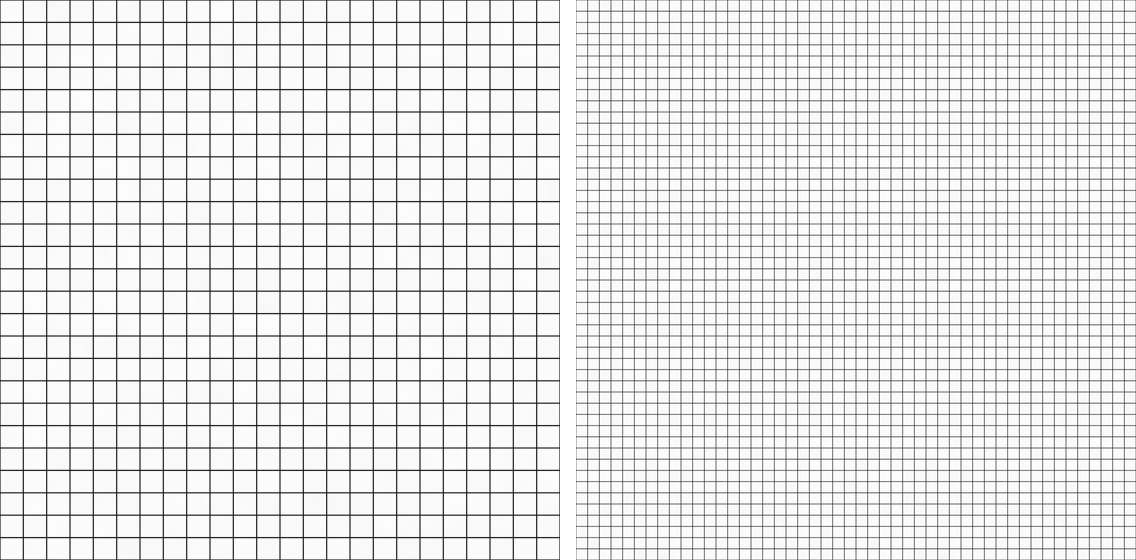
Left: one tile. Right: repeated 2 by 2.
Give the GLSL for this pattern, as a WebGL 2 fragment shader.

```glsl
#version 300 es
precision highp float;
// Tiling sheet of white rectangular tiles ruled by thin near-black lines, with faint tonal wear.

#define GRID vec2(24.0, 25.0)    // tiles across and down
#define LINE_WIDTH 0.00207       // fraction of the canvas
#define EDGE_SOFTNESS 1.12       // filter width in output samples
#define PAPER vec3(0.982)
#define INK vec3(0.08, 0.08, 0.082)
#define TILE_VARIATION 0.010     // tone spread between tiles
#define MOTTLE 0.008             // tone spread inside tiles
#define MOTTLE_CELLS 64.0        // whole number, so the noise wraps

uniform vec2 u_resolution;
out vec4 fragColor;

// Integer hash of a lattice point, 0 to 1
float hash(vec2 p) {
    uvec2 q = uvec2(p) * uvec2(1597u, 3571u);
    uint n = (q.x ^ q.y) + 977u;
    n = (n ^ (n >> 15)) * 73471u;
    n = (n ^ (n >> 13)) * 91193u;
    n ^= n >> 16;
    return float(n & 65535u) / 65535.0;
}

// Value noise that repeats after the given number of cells
float wrappedNoise(vec2 uv, float cells) {
    vec2 p = uv * cells;
    vec2 i = floor(p);
    vec2 f = fract(p);
    f = f * f * (3.0 - 2.0 * f);
    vec2 a = mod(i, cells);
    vec2 b = mod(i + 1.0, cells);
    float low = mix(hash(a), hash(vec2(b.x, a.y)), f.x);
    float high = mix(hash(vec2(a.x, b.y)), hash(b), f.x);
    return mix(low, high, f.y);
}

// Ink coverage of the vertical and horizontal rules
float gridCoverage(vec2 uv) {
    vec2 cell = fract(uv * GRID);
    vec2 distanceToLine = min(cell, 1.0 - cell) / GRID;
    vec2 softness = EDGE_SOFTNESS / u_resolution;
    vec2 ink = clamp((0.5 * LINE_WIDTH - distanceToLine) / softness + 0.5, 0.0, 1.0);
    return 1.0 - (1.0 - ink.x) * (1.0 - ink.y);
}

void main() {
    vec2 uv = gl_FragCoord.xy / u_resolution;

    // Slight tone shifts per tile and soft mottling
    float tileTone = hash(mod(floor(uv * GRID), GRID)) - 0.5;
    float mottle = wrappedNoise(uv, MOTTLE_CELLS) - 0.5;
    vec3 tile = PAPER + tileTone * TILE_VARIATION + mottle * MOTTLE;

    fragColor = vec4(mix(tile, INK, gridCoverage(uv)), 1.0);
}
```
